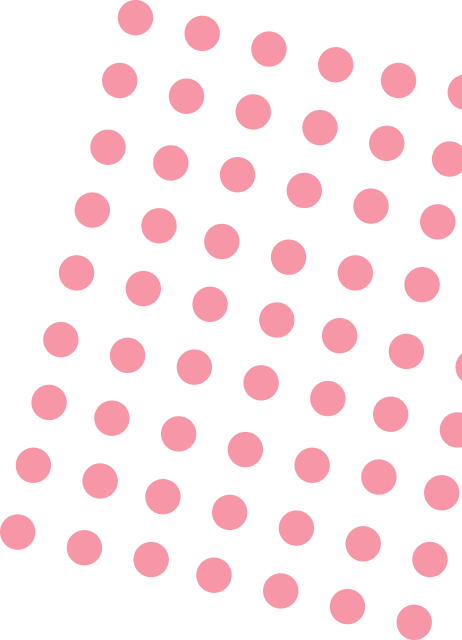
Write a Shadertoy shader that draws this pattern.

```glsl
// Tilted grid of round pink dots on white, nine rows starting at a slanted left edge.

// Dot centre, measured from the top left, snapped to whole units
vec2 dotCentre(float column, float row) {
    vec2 slanted = vec2(30.7, 0.62) + column * vec2(16.8, 3.86) + row * vec2(-3.77, 16.325);
    return floor(slanted) + 4.5;
}

void mainImage(out vec4 fragColor, in vec2 fragCoord) {
    // The canvas is 163 units high, with y pointing down
    float unitsPerPixel = 163.0 / iResolution.y;
    vec2 p = vec2(fragCoord.x, iResolution.y - fragCoord.y) * unitsPerPixel;

    // Distance to the nearest dot edge
    float edgeDistance = 1000.0;
    for (int row = 0; row < 9; row++) {
        for (int column = 0; column < 7; column++) {
            vec2 centre = dotCentre(float(column), float(row));
            edgeDistance = min(edgeDistance, length(p - centre) - 4.5);
        }
    }

    // Antialiased fill
    float coverage = clamp(0.5 - edgeDistance / unitsPerPixel, 0.0, 1.0);
    vec3 pink = vec3(0.965, 0.588, 0.651);
    fragColor = vec4(mix(vec3(1.0), pink, coverage), 1.0);
}
```
